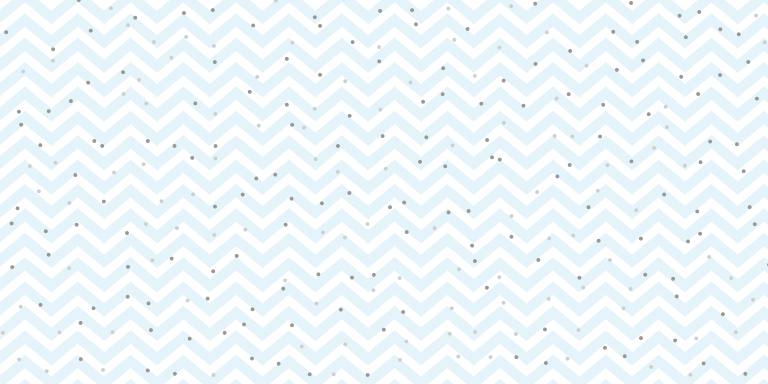
A Shadertoy shader for this pattern:

```glsl
// Pale blue and white chevron stripes with scattered grey dots.

// Lengths are fractions of the canvas height.
const vec2 REPEAT = vec2(0.1375, 0.0635);  // zigzag width, stripe spacing
const vec2 BLUE_PEAK = vec2(0.065, 0.648); // top corner of one blue stripe
const float RISE = 0.057;
const float BLUE_SHARE = 0.55;
const float DOT_CELL = 0.086;
const float DOT_RADIUS = 0.0050;
const float DARK_SHARE = 0.66;

const vec3 WHITE = vec3(1.0);
const vec3 BLUE = vec3(0.898, 0.953, 0.98);
const vec3 LIGHT_GREY = vec3(0.80, 0.82, 0.81);
const vec3 DARK_GREY = vec3(0.59, 0.60, 0.58);

// Sine-free hash: three values in 0..1 per cell
vec3 hash32(vec2 p) {
    vec3 q = fract(p.xyx * vec3(0.1031, 0.1030, 0.0973));
    q += dot(q, q.yxz + 33.33);
    return fract((q.xxy + q.yzz) * q.zyx);
}

// Distance from the nearest repeat centre, in repeats
float triangleWave(float t) {
    return abs(fract(t + 0.5) - 0.5);
}

float coverage(float signedDistance, float pixel) {
    return 1.0 - smoothstep(-0.5 * pixel, 0.5 * pixel, signedDistance);
}

// Signed distance to repeated zigzag stripes
float chevronDistance(vec2 p, vec2 peak, vec2 repeat, float rise, float share) {
    float drop = 2.0 * rise * triangleWave((p.x - peak.x) / repeat.x);
    float level = (peak.y - p.y - drop) / repeat.y;
    float vertical = (triangleWave(level - 0.5 * share) - 0.5 * share) * repeat.y;
    float slope = 2.0 * rise / repeat.x;
    return vertical / sqrt(1.0 + slope * slope);
}

// One jittered dot per cell: x is signed distance, y is its random shade
vec2 scatteredDot(vec2 p, float cellSize, float radius) {
    vec2 cell = floor(p / cellSize);
    vec3 random = hash32(cell + 17.0);
    vec2 center = (cell + mix(vec2(0.08), vec2(0.92), random.xy)) * cellSize;
    return vec2(length(p - center) - radius, random.z);
}

void mainImage(out vec4 fragColor, in vec2 fragCoord) {
    vec2 p = fragCoord / iResolution.y;
    float pixel = 1.2 / iResolution.y;

    // Stripes
    float stripe = chevronDistance(p, BLUE_PEAK, REPEAT, RISE, BLUE_SHARE);
    vec3 color = mix(WHITE, BLUE, coverage(stripe, pixel));

    // Dots in two greys
    vec2 speck = scatteredDot(p, DOT_CELL, DOT_RADIUS);
    vec3 grey = mix(LIGHT_GREY, DARK_GREY, step(speck.y, DARK_SHARE));
    color = mix(color, grey, coverage(speck.x, pixel));

    fragColor = vec4(color, 1.0);
}
```
